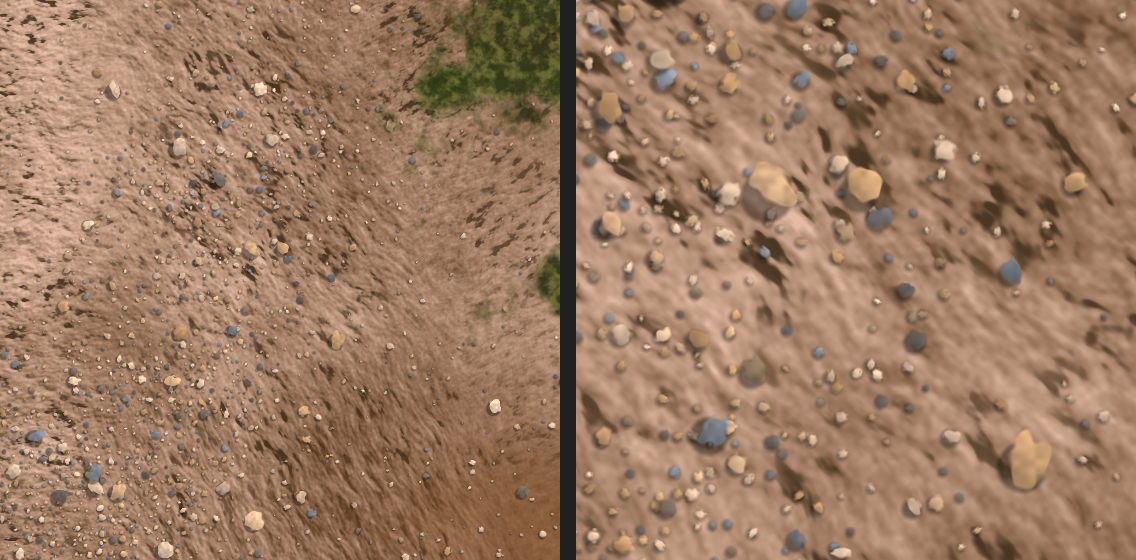
Left, the full canvas; right, a detail of the centre.
A Shadertoy shader for this texture:

```glsl
// Dry stony earth with wind-combed grit, scattered pebbles and patches of moss.

const vec3 SOIL_DARK = vec3(0.40, 0.27, 0.165);
const vec3 SOIL_LIGHT = vec3(0.86, 0.70, 0.61);
const vec3 PIT = vec3(0.25, 0.18, 0.11);
const vec3 RUST = vec3(0.52, 0.32, 0.16);
const vec3 MOSS_DARK = vec3(0.17, 0.17, 0.07);
const vec3 MOSS_LIGHT = vec3(0.40, 0.38, 0.18);
const vec3 CREAM = vec3(0.90, 0.77, 0.66);
const vec3 OCHRE = vec3(0.80, 0.62, 0.44);
const vec3 SLATE = vec3(0.46, 0.42, 0.40);
const vec3 BLUE_GREY = vec3(0.52, 0.54, 0.58);

float hash(vec2 p) {
    vec3 q = fract(p.xyx * 0.1031);
    q += dot(q, q.yzx + 33.33);
    return fract((q.x + q.y) * q.z);
}

float noise(vec2 p) {
    vec2 i = floor(p), f = fract(p);
    f = f * f * (3.0 - 2.0 * f);
    return mix(mix(hash(i), hash(i + vec2(1, 0)), f.x),
               mix(hash(i + vec2(0, 1)), hash(i + vec2(1, 1)), f.x), f.y);
}

float fbm(vec2 p, int octaves) {
    float sum = 0.0, weight = 0.5, total = 0.0;
    for (int i = 0; i < octaves; i++) {
        sum += weight * noise(p);
        total += weight;
        weight *= 0.58;
        p = mat2(0.8, 0.6, -0.6, 0.8) * p * 2.03 + 17.3;
    }
    return sum / total;
}

vec2 rotate(vec2 p, float angle) {
    float c = cos(angle), s = sin(angle);
    return vec2(c * p.x + s * p.y, c * p.y - s * p.x);
}

float blob(vec2 p, vec2 center, vec2 radius) {
    vec2 d = (p - center) / radius;
    return exp(-dot(d, d));
}

// Grit drawn out along one direction.
float streaks(vec2 p, float angle, float frequency, float stretch) {
    vec2 q = rotate(p, angle) * frequency;
    return fbm(vec2(q.x / stretch, q.y) + 40.0, 3);
}

// Grit level on the left, slanting down the middle, rising on the right.
float grit(vec2 p) {
    float left = 1.0 - smoothstep(0.05, 0.35, p.x);
    float right = smoothstep(0.62, 0.9, p.x + 0.35 * (p.y - 0.5));
    float steep = smoothstep(0.5, 0.2, p.y);
    float middle = mix(streaks(p, -0.75, 85.0, 2.2), streaks(p, -1.05, 95.0, 2.8), steep);
    float g = mix(middle, streaks(p, -0.1, 100.0, 2.0), left);
    return mix(g, streaks(p, 0.65, 90.0, 1.8), right);
}

float pebbleCover(vec2 p) {
    float cluster = 0.60 * blob(p, vec2(0.14, 0.08), vec2(0.24, 0.25));
    cluster += 0.42 * blob(p, vec2(0.37, 0.62), vec2(0.15, 0.23));
    cluster += 0.28 * blob(p, vec2(0.32, 0.35), vec2(0.17, 0.12));
    cluster += 0.22 * blob(p, vec2(0.56, 0.78), vec2(0.12, 0.20));
    return (0.06 + cluster) * mix(0.45, 1.4, noise(p * 12.0));
}

vec3 pebbleColor(float pick, float shade) {
    vec3 c = mix(CREAM, OCHRE, smoothstep(0.2, 0.6, pick));
    c = mix(c, SLATE, smoothstep(0.68, 0.78, pick));
    c = mix(c, BLUE_GREY, smoothstep(0.90, 0.94, pick));
    return c * mix(0.82, 1.06, shade);
}

// Rough pebbles, one per cell at most, each with a shadow to its lower left.
vec3 addPebbles(vec3 color, vec2 p, float cells, float amount, float seed) {
    vec2 q = p * cells;
    float edge = 0.0016 * cells;
    for (int k = 0; k < 9; k++) {
        vec2 id = floor(q) + vec2(k % 3 - 1, k / 3 - 1);
        vec2 key = id + seed;
        vec2 center = id + 0.2 + 0.6 * vec2(hash(key + 3.7), hash(key + 91.3));
        if (hash(key + 51.9) > amount * pebbleCover(center / cells)) continue;
        float size = mix(0.14, 0.33, hash(key + 23.1));
        vec2 d = rotate(q - center, 6.28 * hash(key + 8.2));
        d.y *= mix(1.0, 1.6, hash(key + 67.7));
        float rough = 0.65 * (noise(d / size * 1.7 + key * 5.3) - 0.5);
        float body = length(d) - size * (1.0 + rough);
        float shadow = length(q - center + size * vec2(0.3, 0.35)) - size;
        color *= 1.0 - 0.38 * smoothstep(edge * 1.6, -edge, shadow);
        vec3 stone = pebbleColor(hash(key + 12.6), hash(key + 77.4));
        stone *= 0.90 + 0.22 * noise(q * 220.0 / cells);
        stone *= 1.0 + 0.16 * clamp(dot(q - center, vec2(0.6, 0.8)) / size, -1.0, 1.0);
        color = mix(color, stone, smoothstep(edge, -edge, body));
    }
    return color;
}

float mossMask(vec2 p) {
    float m = 1.25 * blob(p, vec2(0.98, 0.95), vec2(0.17, 0.16));
    m += 0.85 * blob(p, vec2(0.99, 0.50), vec2(0.08, 0.07));
    m += 0.50 * blob(p, vec2(0.76, 0.82), vec2(0.12, 0.10));
    m += 0.42 * blob(p, vec2(0.85, 0.42), vec2(0.05, 0.09));
    m += 0.45 * blob(p, vec2(0.57, 0.63), vec2(0.03, 0.03));
    m += 0.40 * blob(p, vec2(1.0, 0.27), vec2(0.06, 0.09));
    return smoothstep(0.30, 0.85, m + 1.1 * (fbm(p * 22.0, 4) - 0.5));
}

void mainImage(out vec4 fragColor, in vec2 fragCoord) {
    vec2 p = fragCoord / iResolution.xy;
    vec2 warped = p + 0.012 * (vec2(noise(p * 18.0), noise(p * 18.0 + 50.0)) - 0.5);
    float sharpness = mix(1.0, 0.6, smoothstep(0.7, 1.0, p.x));

    // Broad light and dark ground.
    float tone = 0.50 + 0.75 * (fbm(p * 5.0 + 3.0, 4) - 0.5);
    tone += 0.27 * blob(p, vec2(0.02, 0.68), vec2(0.26, 0.45));
    tone += 0.12 * blob(p, vec2(0.62, 0.48), vec2(0.25, 0.14));
    tone -= 0.24 * blob(p, vec2(0.75, 0.02), vec2(0.50, 0.26));

    // Combed grit, lit from the upper right, with dark pits in patches.
    float g = grit(warped);
    float relief = g - grit(warped + vec2(0.003, 0.004));
    float fine = noise(p * 260.0) - 0.5;
    tone += sharpness * (0.55 * (g - 0.5) + 0.65 * relief + 0.16 * fine);
    vec3 color = mix(SOIL_DARK, SOIL_LIGHT, clamp(tone, -0.15, 1.08));
    float patches = smoothstep(0.38, 0.62, fbm(p * 9.0 + 60.0, 3));
    float pits = smoothstep(0.40, 0.24, g) * mix(0.2, 0.85, patches);
    color = mix(color, PIT, pits * sharpness);
    color = mix(color, RUST, 0.5 * blob(p, vec2(0.98, 0.06), vec2(0.28, 0.17)));

    // Pebbles from gravel up to cobbles.
    color = addPebbles(color, p, 95.0, 0.75, 11.0);
    color = addPebbles(color, p, 48.0, 0.80, 137.0);
    color = addPebbles(color, p, 21.0, 0.60, 259.0);

    // Moss over the right-hand side.
    float tuft = fbm(p * 75.0, 3);
    vec3 moss = mix(MOSS_DARK, MOSS_LIGHT, smoothstep(0.3, 0.8, tuft));
    moss.g += 0.05 * noise(p * 14.0);
    color = mix(color, moss, 0.92 * mossMask(warped));

    fragColor = vec4(clamp(color, 0.0, 1.0), 1.0);
}
```
